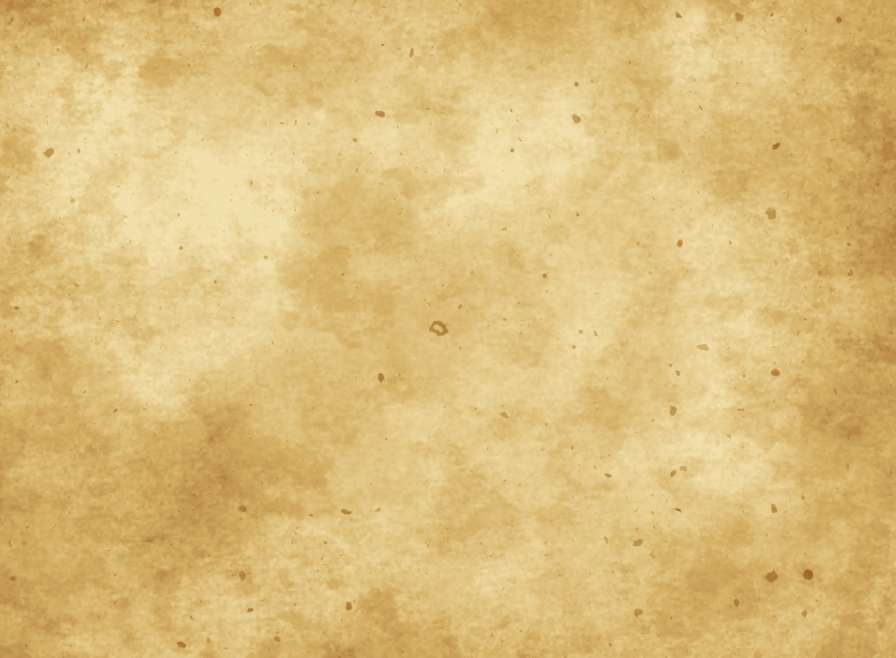
A Shadertoy shader for this texture:

```glsl
// Aged parchment: warm clouded paper with darkened edges, stains, fine grain and brown specks.

vec3 hash3(vec2 p) {
    vec3 q = fract(p.xyx * vec3(0.1031, 0.1030, 0.0973));
    q += dot(q, q.yxz + 33.33);
    return fract((q.xxy + q.yzz) * q.zyx);
}

// Smooth cellular noise: random cell values blended by distance to the cell points
float cellNoise(vec2 p) {
    vec2 cell = floor(p), local = p - cell;
    float sum = 0.0, total = 0.0;
    for (int y = -1; y <= 1; y++)
    for (int x = -1; x <= 1; x++) {
        vec2 offset = vec2(x, y);
        vec3 h = hash3(cell + offset + 57.0);
        vec2 d = offset + h.xy - local;
        float weight = exp(-7.0 * dot(d, d));
        sum += weight * h.z;
        total += weight;
    }
    return sum / total;
}

float layered(vec2 p, int octaves, float gain) {
    float sum = 0.0, total = 0.0, amp = 1.0;
    for (int i = 0; i < octaves; i++) {
        sum += amp * cellNoise(p);
        total += amp;
        amp *= gain;
        p = mat2(1.6, 1.2, -1.2, 1.6) * p + 17.3;
    }
    return sum / total;
}

// Soft elliptical stain
float stain(vec2 uv, vec2 centre, vec2 size) {
    vec2 d = (uv - centre) / size;
    return exp(-dot(d, d));
}

// One ragged spot in some of the cells
float specks(vec2 p, float scale, float share) {
    vec2 q = p * scale, cell = floor(q);
    vec3 h = hash3(cell + 11.0), k = hash3(cell + 203.0);
    vec2 d = fract(q) - 0.35 - 0.3 * h.xy;
    float angle = 6.283 * k.x;
    d = mat2(cos(angle), sin(angle), -sin(angle), cos(angle)) * d;
    d.y *= 1.0 + 0.9 * k.y;
    float radius = mix(0.05, 0.17, h.z * h.z);
    float blur = 0.02 + 0.7 * scale / iResolution.y;
    float spot = 1.0 - smoothstep(radius - blur, radius + blur, length(d));
    return spot * step(k.z, share) * (0.5 + 0.5 * h.x);
}

// Tone is the red level; green and blue follow it from brown to cream
vec3 parchment(float tone) {
    vec3 brown = vec3(0.74, 0.56, 0.29);
    vec3 tan_ = vec3(0.84, 0.70, 0.41);
    vec3 cream = vec3(0.92, 0.835, 0.61);
    return tone < 0.84 ? mix(brown, tan_, (tone - 0.74) / 0.10)
                       : mix(tan_, cream, (tone - 0.84) / 0.08);
}

void mainImage(out vec4 fragColor, in vec2 fragCoord) {
    vec2 uv = fragCoord / iResolution.xy;
    vec2 p = fragCoord / iResolution.y;

    // Warped coordinates give the large shapes ragged outlines
    vec2 warp = vec2(layered(p * 5.0, 4, 0.6), layered(p * 5.0 + 40.0, 4, 0.6)) - 0.5;
    vec2 w = uv + 0.28 * warp;

    // Darkened borders
    vec2 edge = min(uv, 1.0 - uv) + 0.12 * warp;
    float border = exp(-max(edge.x, 0.0) / 0.075) + 0.9 * exp(-max(edge.y, 0.0) / 0.065);

    // Broad stains and pale areas
    float stains = 1.1 * stain(w, vec2(0.19, 0.23), vec2(0.09, 0.13))
                 + 0.7 * stain(w, vec2(0.36, 0.17), vec2(0.15, 0.10))
                 + 0.5 * stain(w, vec2(0.06, 0.55), vec2(0.16, 0.08))
                 + 0.6 * stain(w, vec2(0.95, 0.82), vec2(0.16, 0.25))
                 + 0.5 * stain(w, vec2(0.93, 0.46), vec2(0.10, 0.15))
                 + 0.5 * stain(w, vec2(0.05, 0.98), vec2(0.18, 0.10))
                 + 0.4 * stain(w, vec2(0.55, 0.06), vec2(0.25, 0.08));
    float pale = stain(w, vec2(0.62, 0.25), vec2(0.14, 0.14))
               + stain(w, vec2(0.74, 0.53), vec2(0.10, 0.12))
               + stain(w, vec2(0.26, 0.80), vec2(0.18, 0.13));
    float age = border * 0.7 + stains;

    // Clouds and blotchy mottling
    float cloud = layered(p * 4.0 + 9.0, 6, 0.62) - 0.5;
    float blotch = smoothstep(0.50, 0.72, layered(p * vec2(13.0, 16.0) + 3.0, 5, 0.7));
    float tone = 0.896 - 0.052 * border - 0.062 * stains + 0.012 * pale
               + 0.20 * cloud - 0.045 * blotch * (0.7 + 0.6 * age);

    // Paper grain with slightly horizontal fibres
    float grain = cellNoise(p * 185.0) - 0.5;
    float fibre = cellNoise(p * vec2(60.0, 150.0) + 80.0) - 0.5;
    tone += (0.030 * grain + 0.022 * fibre) * (0.8 + 0.7 * min(age, 1.2));

    // Scattered specks, with fine ones crowding the aged areas
    vec2 ragged = p + 0.006 * (vec2(cellNoise(p * 90.0 + 5.0), cellNoise(p * 90.0 + 31.0)) - 0.5);
    tone -= 0.20 * specks(ragged, 20.0, 0.10);
    tone -= 0.11 * specks(ragged + 4.7, 44.0, 0.09);
    tone -= 0.09 * specks(ragged + 8.3, 85.0, 0.08 + 0.16 * min(age, 1.0));

    // Small broken ring near the middle
    vec2 ringPos = ragged - vec2(0.49 * iResolution.x / iResolution.y, 0.502);
    float ring = 1.0 - smoothstep(0.001, 0.005, abs(length(ringPos * vec2(0.9, 1.1)) - 0.009));
    tone -= 0.16 * ring * smoothstep(0.25, 0.7, cellNoise(p * 70.0 + 14.0));

    fragColor = vec4(parchment(clamp(tone, 0.58, 0.945)), 1.0);
}
```
